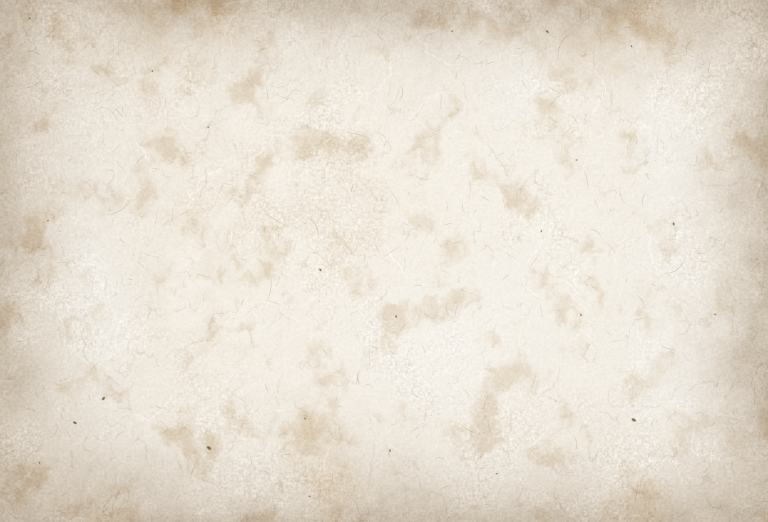
Give the GLSL for this texture, as a WebGL 1 fragment shader.

```glsl
precision highp float;
uniform vec2 u_resolution;

const vec3 PAPER = vec3(0.962, 0.942, 0.905);
const vec3 PALE = vec3(0.976, 0.968, 0.950);
const vec3 AGED = vec3(0.760, 0.704, 0.630);
const vec3 TAN_TINT = vec3(0.89, 0.81, 0.69);
const vec3 BLOTCH_TINT = vec3(0.93, 0.895, 0.84);
const vec3 FIBRE_TINT = vec3(0.82, 0.76, 0.67);
const vec3 SPECK_COLOR = vec3(0.45, 0.34, 0.19);
const vec4 EDGE_WIDTHS = vec4(0.080, 0.062, 0.072, 0.088); // left, right, top, bottom
const float EDGE_WOBBLE = 0.085;
const float MOTTLE = 0.17;
const float RELIEF = 0.030;
const float GRAIN = 0.046;
const float WRINKLE = 0.060;
const float FIBRE_WIDTH = 0.0006;
const float SPECK_SCALE = 6.0;
const float SPECK_CHANCE = 0.42;

vec2 hash2(vec2 p) {
  vec3 q = fract(vec3(p.xyx) * vec3(0.1031, 0.1030, 0.0973));
  q += dot(q, q.yzx + 33.33);
  return fract((q.xx + q.yz) * q.zy);
}

float gradDot(vec2 cell, vec2 offset) {
  float angle = 6.28318 * hash2(cell).x;
  return dot(vec2(cos(angle), sin(angle)), offset);
}

float noise(vec2 p) {
  vec2 i = floor(p), f = fract(p);
  vec2 u = f * f * f * (f * (f * 6.0 - 15.0) + 10.0);
  float low = mix(gradDot(i, f), gradDot(i + vec2(1, 0), f - vec2(1, 0)), u.x);
  float high = mix(gradDot(i + vec2(0, 1), f - vec2(0, 1)), gradDot(i + 1.0, f - 1.0), u.x);
  return 1.4 * mix(low, high, u.y);
}

float fbm(vec2 p) {
  float sum = 0.0, amp = 0.5;
  for (int i = 0; i < 5; i++) {
    sum += amp * noise(p);
    p = mat2(1.6, 1.2, -1.2, 1.6) * p + 7.3;
    amp *= 0.62;
  }
  return sum;
}

float blob(vec2 uv, vec2 center, vec2 radius) {
  vec2 d = (uv - center) / radius;
  return exp(-dot(d, d));
}

// Sparse thin lines along the zero contours of noise
float wrinkles(vec2 p, float scale, float width) {
  float ridge = 1.0 - smoothstep(0.0, width, abs(noise(p * scale)));
  return ridge * smoothstep(0.12, 0.45, noise(p * scale * 0.7 + 31.0));
}

// Short curved hairs, one per cell
float fibres(vec2 p, float scale, float chance) {
  float sum = 0.0;
  float width = (FIBRE_WIDTH + 0.6 / u_resolution.y) * scale;
  vec2 base = floor(p * scale);
  for (int j = -1; j <= 1; j++) {
    for (int i = -1; i <= 1; i++) {
      vec2 cell = base + vec2(float(i), float(j));
      vec2 place = hash2(cell + 3.7), shape = hash2(cell + 41.3);
      float angle = 6.28318 * shape.x, c = cos(angle), s = sin(angle);
      vec2 q = mat2(c, s, -s, c) * (p * scale - cell - place);
      float bend = (shape.y - 0.5) * 2.5 * q.x * q.x;
      float len = 0.12 + 0.4 * place.x * place.x;
      float line = 1.0 - smoothstep(0.0, width, abs(q.y - bend));
      line *= 1.0 - smoothstep(0.3 * len, len, abs(q.x));
      sum += line * (0.4 + 0.6 * shape.y) * step(hash2(cell + 87.1).x, chance);
    }
  }
  return min(sum, 1.0);
}

// Small oblong flecks
float specks(vec2 p) {
  vec2 cell = floor(p * SPECK_SCALE);
  vec2 place = 0.1 + 0.8 * hash2(cell + 12.9), shape = hash2(cell + 63.1);
  float angle = 3.14159 * shape.x, c = cos(angle), s = sin(angle);
  vec2 q = mat2(c, s, -s, c) * (fract(p * SPECK_SCALE) - place) / SPECK_SCALE;
  float radius = mix(0.0012, 0.0038, shape.y * shape.y * shape.y);
  float d = length(q * vec2(0.75, 1.2)) - radius;
  float soft = 0.8 / u_resolution.y;
  return (1.0 - smoothstep(-soft, soft, d)) * step(hash2(cell + 5.5).x, SPECK_CHANCE);
}

void main() {
  vec2 uv = gl_FragCoord.xy / u_resolution;
  vec2 p = gl_FragCoord.xy / u_resolution.y;
  float cloud = fbm(p * 4.0 + 2.0);
  float detail = fbm(p * 16.0 + 11.0);
  vec2 warped = p + 0.03 * vec2(cloud, detail);

  // Aged border
  vec4 inset = vec4(uv.x, 1.0 - uv.x, 1.0 - uv.y, uv.y);
  inset = max(inset + EDGE_WOBBLE * (cloud + 0.3 * detail), 0.0);
  vec4 clear = 1.0 - 0.86 * exp(-inset / EDGE_WIDTHS);
  float shade = 1.0 - clear.x * clear.y * clear.z * clear.w;

  // Bleached patches
  float pale = blob(uv, vec2(0.13, 0.44), vec2(0.05, 0.23))
    + blob(uv, vec2(0.88, 0.30), vec2(0.06, 0.16))
    + blob(uv, vec2(0.87, 0.70), vec2(0.045, 0.20))
    + 0.9 * blob(uv, vec2(0.68, 0.89), vec2(0.055, 0.10))
    + 0.6 * blob(uv, vec2(0.60, 0.34), vec2(0.11, 0.13));
  pale = clamp(pale * (0.8 + cloud + detail), 0.0, 1.0);

  // Tan stains
  float stain = 0.9 * blob(uv, vec2(0.24, 0.99), vec2(0.07, 0.08))
    + 0.7 * blob(uv, vec2(0.79, 0.95), vec2(0.09, 0.08))
    + 0.5 * blob(uv, vec2(0.44, 0.07), vec2(0.04, 0.06))
    + 0.3 * blob(uv, vec2(0.41, 0.20), vec2(0.035, 0.09))
    + 0.5 * blob(uv, vec2(0.13, 0.00), vec2(0.03, 0.03))
    + 0.6 * blob(uv, vec2(0.84, 0.03), vec2(0.03, 0.04))
    + 0.16 * blob(uv, vec2(0.47, 0.61), vec2(0.12, 0.15))
    + 0.18 * blob(uv, vec2(0.25, 0.58), vec2(0.10, 0.28));
  stain = clamp(stain * (0.75 + cloud + 1.3 * detail), 0.0, 1.0);

  shade *= 1.0 - 0.32 * pale;
  shade = clamp(shade + MOTTLE * (0.3 + shade) * (cloud + 1.3 * detail), 0.0, 1.0);
  vec3 color = mix(mix(PAPER, PALE, 0.8 * pale), AGED, shade);
  color *= mix(vec3(1.0), TAN_TINT, 0.75 * stain);

  // Ragged faint blotches
  float blotch = smoothstep(0.05, 0.55, fbm(warped * 9.0 + 23.0));
  color *= mix(vec3(1.0), BLOTCH_TINT, blotch * (1.0 - 0.6 * pale));

  // Pressed relief, wrinkles and grain
  float rough = 0.35 + 0.5 * shade + 0.8 * smoothstep(-0.1, 0.5, cloud + 0.5 * detail);
  float relief = fbm(p * 40.0) - fbm(p * 40.0 + vec2(0.2, -0.2));
  float folds = 0.7 * wrinkles(warped + 3.0, 8.0, 0.03) - 0.7 * wrinkles(warped, 17.0, 0.055)
    - wrinkles(warped + 8.0, 30.0, 0.09);
  float grain = noise(p * 210.0) + 0.6 * noise(p * 120.0 + 5.0);
  color += RELIEF * rough * relief + WRINKLE * folds * vec3(0.8, 0.95, 1.1);
  color += GRAIN * rough * grain;

  // Hairs and flecks
  float dark = 0.6 * fibres(p, 13.0, 0.3) + 0.55 * fibres(p + 4.1, 24.0, 0.35);
  color *= mix(vec3(1.0), FIBRE_TINT, min(dark, 1.0) * 0.85);
  color += 0.04 * fibres(p + 9.3, 12.0, 0.4);
  color = mix(color, SPECK_COLOR, 0.8 * specks(p));
  gl_FragColor = vec4(clamp(color, 0.0, 1.0), 1.0);
}
```
